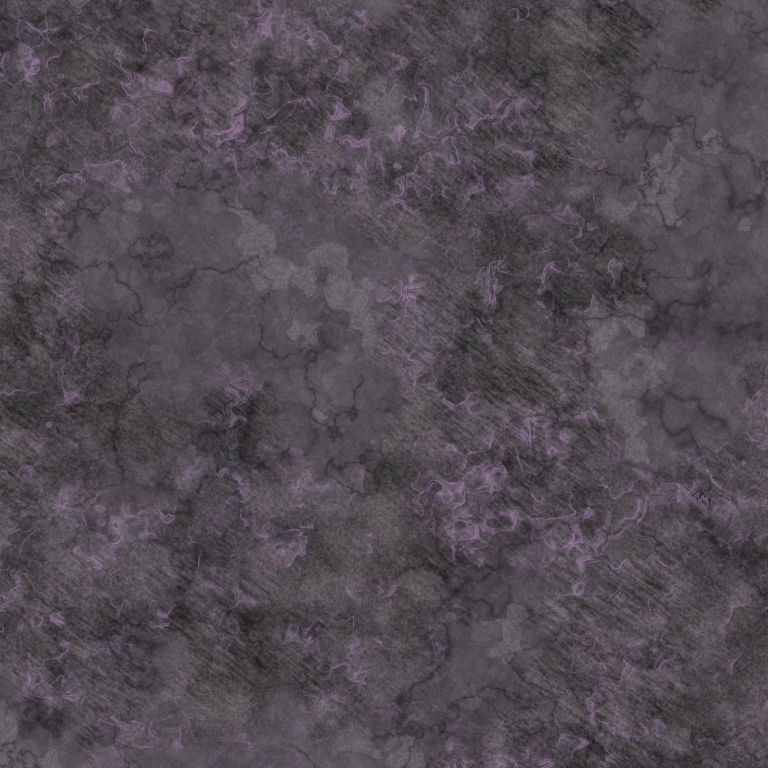
This texture is drawn by a Shadertoy shader. Its source:

```glsl
// Weathered dark stone: diagonal scratches, smooth silt with round spots,
// pale islands, dark cracks and ragged lilac mineral seams. The seams are level
// lines of layered noise with a glow on one side; the spots are cellular noise.

#define ROCK_DARK   vec3(0.243, 0.231, 0.242)
#define ROCK_LIGHT  vec3(0.375, 0.350, 0.371)
#define SILT        vec3(0.325, 0.302, 0.329)
#define PALE        vec3(0.430, 0.415, 0.432)
#define LILAC       vec3(0.640, 0.500, 0.670)
#define BLUE_GREY   vec3(0.455, 0.425, 0.510)
#define SCRATCH_DIR vec2(0.80, -0.60)
#define SCRATCH     0.190
#define GRAIN       0.150
#define SEAM_SCALE  11.0
#define SEAM_WIDTH  0.017
#define GLOW_WIDTH  0.060

float hash(vec2 p) {
    vec3 q = fract(p.xyx * 0.1031);
    q += dot(q, q.yzx + 33.33);
    return fract((q.x + q.y) * q.z);
}

float noise(vec2 p) {
    vec2 i = floor(p), f = fract(p);
    f = f * f * (3.0 - 2.0 * f);
    vec2 e = vec2(1.0, 0.0);
    return mix(mix(hash(i), hash(i + e), f.x),
               mix(hash(i + e.yx), hash(i + 1.0), f.x), f.y);
}

// Layered noise, each layer turned and doubled in frequency
float fbm(vec2 p) {
    float sum = 0.0, weight = 0.5, total = 0.0;
    for (int i = 0; i < 5; i++) {
        sum += weight * noise(p);
        total += weight;
        weight *= 0.54;
        p = mat2(1.6, 1.2, -1.2, 1.6) * p + 17.3;
    }
    return sum / total;
}

// Scattered soft discs of random size and strength, one per cell
float spots(vec2 p) {
    vec2 cell = floor(p);
    float cover = 0.0;
    for (int y = -1; y <= 1; y++)
    for (int x = -1; x <= 1; x++) {
        vec2 c = cell + vec2(x, y);
        vec2 centre = c + vec2(hash(c + 3.1), hash(c + 57.7));
        float radius = mix(0.15, 0.6, hash(c + 91.3));
        float disc = 1.0 - smoothstep(radius - 0.12, radius, distance(p, centre));
        cover = max(cover, disc * hash(c + 23.9));
    }
    return cover;
}

void mainImage(out vec4 fragColor, in vec2 fragCoord) {
    vec2 p = fragCoord / iResolution.y;
    vec2 wobble = vec2(noise(p * 60.0), noise(p * 60.0 + 80.0)) - 0.5;

    // Scratched rock
    vec2 along = SCRATCH_DIR, across = vec2(-along.y, along.x);
    vec2 s = vec2(dot(p, along), dot(p, across));
    float scratch = 0.5 * noise(s * vec2(45.0, 260.0) + 9.0)
                  + 0.5 * noise(s * vec2(110.0, 470.0) + 40.0) - 0.5;
    float grain = 0.5 * noise(s.yx * 330.0 + 5.0) + 0.5 * noise(p * 510.0 + 31.0) - 0.5;
    float tone = 0.35 * fbm(p * 6.0 + 2.0) + 0.65 * fbm(p * 26.0 + 30.0);
    vec3 color = mix(ROCK_DARK, ROCK_LIGHT, smoothstep(0.28, 0.74, tone));
    float scratchArea = smoothstep(0.38, 0.58, fbm(p * 6.0 + 71.0));
    color += SCRATCH * scratch * mix(0.35, 1.0, scratchArea) + GRAIN * grain;

    // Smooth silt with round spots
    float silt = smoothstep(0.51, 0.60, fbm(p * 4.5 + 12.0));
    float dots = max(spots(p * 32.0 + wobble * 0.6), 0.8 * spots(p * 64.0 + wobble));
    float siltTone = 0.13 * (fbm(p * 14.0 + 84.0) - 0.5);
    vec3 siltColor = SILT + siltTone + 0.055 * dots + 0.35 * GRAIN * grain;
    color = mix(color, siltColor, 0.85 * silt);

    // Pale islands lying in the silt
    float island = smoothstep(0.655, 0.675, fbm(p * 12.0 + wobble * 0.2 + 143.0));
    color = mix(color, PALE + GRAIN * grain, 0.7 * island * silt);

    // Dark cracks, long and short
    for (int i = 0; i < 2; i++) {
        float scale = 6.0 + 10.0 * float(i);
        float field = abs(fbm(p * scale + 205.0) - 0.5);
        float area = smoothstep(0.46, 0.62, fbm(p * 7.0 + 230.0 + scale));
        color *= 1.0 - 0.36 * area * exp(-field / 0.020);
    }

    // Lilac seams: bright level lines, glowing outside and shaded inside
    for (int i = 0; i < 4; i++) {
        float k = float(i);
        vec2 offset = vec2(37.0, 53.0) * (k + 7.0);
        float level = fbm(p * SEAM_SCALE * (1.0 + 0.3 * k) + wobble * 0.5 + offset) - 0.5;
        float area = smoothstep(0.44, 0.60, fbm(p * 6.5 + offset.yx));
        area *= 1.0 - 0.75 * silt;
        float broken = smoothstep(0.30, 0.78, noise(p * 52.0 + offset));
        float line = exp(-abs(level) / SEAM_WIDTH);
        float glow = step(0.0, level) * exp(-level / GLOW_WIDTH);
        float shade = step(level, 0.0) * exp(level / GLOW_WIDTH);
        vec3 tint = mix(BLUE_GREY, LILAC, smoothstep(0.36, 0.54, fbm(p * 7.0 + offset + 19.0)));
        color *= 1.0 - 0.17 * area * shade * (1.0 - line);
        color = mix(color, tint + GRAIN * grain, area * glow * (0.06 + 0.20 * broken));
        color = mix(color, tint, area * line * (0.16 + 0.50 * broken));
    }

    fragColor = vec4(clamp(color, 0.0, 1.0), 1.0);
}
```
